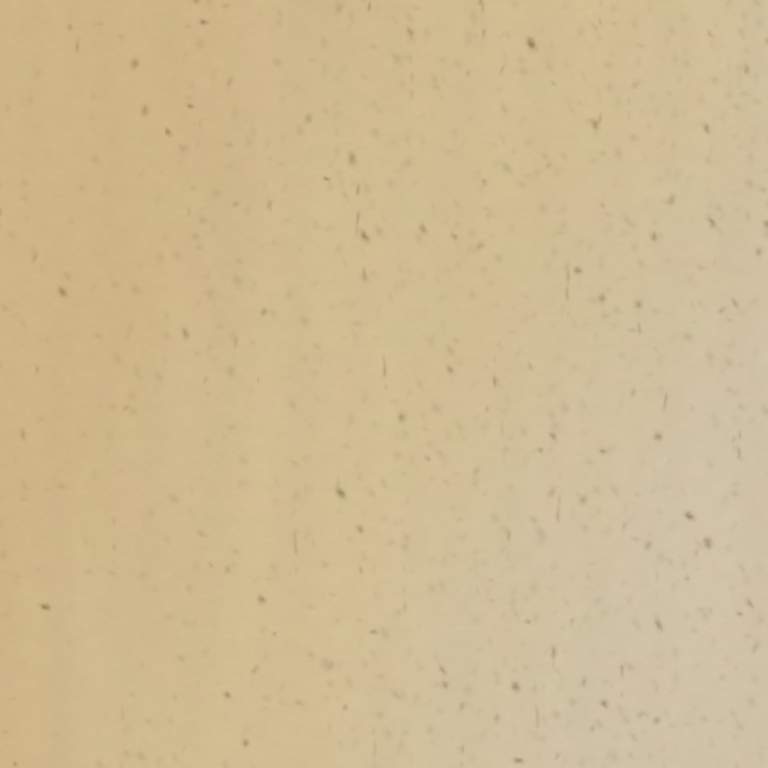
This texture is drawn by a Shadertoy shader. Its source:

```glsl
// Weathered cream plaster: a warm tan sheet fading to pale grey at lower right,
// with soft mottling, small blurred pits and faint broken vertical scratches.
// Tone comes from a diagonal ramp; marks are scattered on jittered grids.
#define TAN vec3(0.808, 0.708, 0.530)
#define CREAM vec3(0.820, 0.742, 0.578)
#define PALE vec3(0.816, 0.760, 0.648)
#define PIT_TINT vec3(0.92, 1.0, 1.12)
#define PIT_DEPTH 0.30
#define FLECK_DEPTH 0.085
#define SCRATCH_DEPTH 0.15
#define MOTTLE 0.020
#define GRAIN 0.012

vec3 hash3(vec2 cell) {
    vec3 q = fract(cell.xyx * vec3(0.1031, 0.1030, 0.0973));
    q += dot(q, q.yxz + 33.33);
    return fract((q.xxy + q.yzz) * q.zyx);
}

float gradientNoise(vec2 p) {
    vec2 i = floor(p), f = fract(p);
    vec2 u = f * f * f * (f * (f * 6.0 - 15.0) + 10.0);
    float v[4];
    for (int k = 0; k < 4; k++) {
        vec2 corner = vec2(k & 1, k >> 1);
        float angle = 6.2832 * hash3(i + corner + 57.0).x;
        v[k] = dot(vec2(cos(angle), sin(angle)), f - corner);
    }
    return mix(mix(v[0], v[1], u.x), mix(v[2], v[3], u.x), u.y);
}

float fbm(vec2 p) {
    float sum = 0.0, gain = 0.6;
    for (int k = 0; k < 4; k++) {
        sum += gain * gradientNoise(p);
        p = p * 2.03 + 17.3;
        gain *= 0.55;
    }
    return sum;
}

// Soft scattered spots; size is the blur radius in canvas units.
float spots(vec2 p, float cells, float density, float size, float seed) {
    vec2 base = floor(p * cells);
    float sum = 0.0;
    for (int y = -1; y <= 1; y++)
    for (int x = -1; x <= 1; x++) {
        vec2 cell = base + vec2(x, y);
        vec3 place = hash3(cell + seed);
        vec3 shape = hash3(cell + seed + 71.0);
        vec2 d = p - (cell + place.xy) / cells;
        d.x += (shape.z - 0.5) * 0.9 * d.y;
        vec2 radius = size * mix(vec2(0.65), vec2(1.25, 1.7), shape.xy);
        float present = step(place.z, density);
        d /= radius;
        sum += present * mix(0.3, 1.0, shape.x * shape.z) * exp(-dot(d, d));
    }
    return min(sum, 1.0);
}

// Thin upright scratches, broken into dashes by noise along their length.
float scratches(vec2 p, vec2 cells, float density, float seed) {
    float sum = 0.0;
    vec2 base = floor(p * cells);
    for (int y = -1; y <= 1; y++)
    for (int x = -1; x <= 1; x++) {
        vec2 cell = base + vec2(x, y);
        vec3 place = hash3(cell + seed);
        vec3 shape = hash3(cell + seed + 39.0);
        vec2 d = p - (cell + place.xy) / cells;
        d.x += (shape.x - 0.5) * 0.12 * d.y + 0.003 * gradientNoise(vec2(seed, p.y * 38.0));
        float halfLength = mix(0.015, 0.055, shape.y);
        float line = exp(-pow(d.x / 0.0024, 2.0));
        float ends = 1.0 - smoothstep(0.4, 1.0, abs(d.y) / halfLength);
        float dashes = smoothstep(-0.15, 0.4, gradientNoise(vec2(place.x * 90.0, p.y * 55.0)));
        sum += step(place.z, density) * line * ends * dashes * mix(0.4, 1.0, shape.z);
    }
    return min(sum, 1.0);
}

void mainImage(out vec4 fragColor, in vec2 fragCoord) {
    vec2 p = fragCoord / iResolution.y;
    vec2 uv = fragCoord / iResolution.xy;

    // Broad diagonal tone
    float tone = 0.58 * uv.x + 0.42 * (1.0 - uv.y) * mix(0.4, 1.0, uv.x);
    tone += 0.11 * fbm(p * vec2(4.0, 2.5) + 3.0);
    vec3 color = mix(TAN, CREAM, smoothstep(0.10, 0.46, tone));
    color = mix(color, PALE, smoothstep(0.44, 0.80, tone));

    // Mottling, faint upright bands and slight pink or green blotches
    float mottle = fbm(p * vec2(34.0, 42.0));
    float bands = gradientNoise(p * vec2(19.0, 2.2) + 8.0);
    float grain = gradientNoise(p * vec2(120.0, 190.0));
    float blush = fbm(p * 13.0 + 41.0);
    color *= 1.0 + MOTTLE * mottle + 0.016 * bands + GRAIN * grain;
    color += blush * vec3(0.012, -0.010, 0.006);

    // Pits and scratches, denser toward the right
    float wear = mix(0.35, 1.0, smoothstep(0.0, 0.75, uv.x));
    vec2 warped = p + 0.0022 * vec2(gradientNoise(p * 150.0), gradientNoise(p * 150.0 + 31.0));
    float pits = spots(warped, 19.0, 0.36 * wear, 0.0042, 11.0);
    float flecks = spots(warped, 44.0, 0.55 * wear, 0.0046, 203.0);
    float lines = scratches(p, vec2(22.0, 9.0), 0.30 * wear, 127.0);
    float dark = PIT_DEPTH * pits + FLECK_DEPTH * flecks + SCRATCH_DEPTH * lines;
    color *= 1.0 - dark * PIT_TINT;

    fragColor = vec4(clamp(color, 0.0, 1.0), 1.0);
}
```
